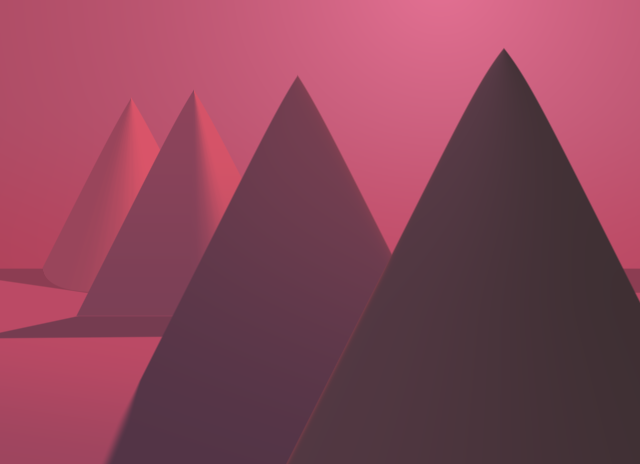
This background is drawn by a WebGL 2 fragment shader. Its source:

```glsl
#version 300 es
precision highp float;

#define CONE_SLOPE 0.503
#define TIP_ROUNDING 0.06
#define HORIZON 0.421
#define GLOW_CENTER vec2(0.95, 1.05)
#define GLOW_FALLOFF 1.7
#define SKY_COLOR vec3(0.64, 0.27, 0.36)
#define GLOW_COLOR vec3(0.25, 0.17, 0.215)
#define FLOOR_NEAR vec3(0.62, 0.27, 0.37)
#define FLOOR_FAR vec3(0.735, 0.29, 0.395)
#define LIT_COLOR vec3(0.85, 0.33, 0.41)
#define STREAKS 0.10

uniform vec2 u_resolution;
out vec4 fragColor;

float slopeHash(float i) {
    return fract(sin(i * 127.1) * 437.58) * 2.0 - 1.0;
}

// One-dimensional gradient noise
float gradientNoise(float x) {
    float i = floor(x), f = x - i;
    float blend = f * f * f * (f * (f * 6.0 - 15.0) + 10.0);
    return mix(slopeHash(i) * f, slopeHash(i + 1.0) * (f - 1.0), blend);
}

// Coverage of the half plane where d is positive
float cover(float d, float blur) {
    return smoothstep(-blur, blur, d);
}

// Half width of a cone with a gently swollen tip
float halfWidth(float drop, float bulge) {
    return CONE_SLOPE * drop + bulge * (1.0 - exp(-drop / TIP_ROUNDING));
}

// Position across a cone, -1 at its left side and 1 at its right
float across(float dx, float w) {
    return clamp(dx / max(w, 0.001), -1.0, 1.0);
}

vec3 sky(vec2 p) {
    float glow = exp(-GLOW_FALLOFF * pow(distance(p, GLOW_CENTER), 1.2));
    float haze = smoothstep(0.8, 0.4, p.y);
    return SKY_COLOR + GLOW_COLOR * glow + vec3(0.02, -0.03, -0.03) * haze;
}

vec3 ground(vec2 p, float px) {
    vec3 col = mix(FLOOR_NEAR, FLOOR_FAR, smoothstep(0.0, 0.33, p.y + 0.15 * p.x));
    // Shadow of the farthest cone
    float farShadow = cover(p.y - max(0.396 - 0.145 * p.x, 0.369), px);
    col = mix(col, vec3(0.55, 0.24, 0.32), farShadow);
    // Shadow of the second cone
    float top = min(0.283 + 0.212 * p.x, 0.319);
    float nearShadow = cover(top - p.y, px) * cover(p.y - 0.271 - 0.009 * p.x, px);
    return mix(col, vec3(0.46, 0.235, 0.315), nearShadow);
}

void main() {
    vec2 p = gl_FragCoord.xy / u_resolution.y;
    float px = 1.0 / u_resolution.y;
    vec3 col = mix(sky(p), ground(p, px), cover(HORIZON - p.y, px));

    // Farthest cone, streaked and lit from the right, on a rounded base
    vec2 q = p - vec2(0.283, 0.789);
    float w = halfWidth(-q.y, 0.007);
    float a = across(q.x, w);
    float t = min(abs(q.x) / 0.19, 1.0);
    float base = HORIZON - 0.052 * sqrt(1.0 - t * t * t * t);
    float lit = smoothstep(-0.75, 0.4, a + STREAKS * gradientNoise(a * 14.0));
    lit *= mix(0.75, 1.0, smoothstep(0.37, 0.65, p.y));
    vec3 shade = mix(vec3(0.60, 0.27, 0.355), LIT_COLOR, lit);
    col = mix(col, shade, cover(w - abs(q.x), px) * cover(p.y - base, px));

    // Second cone, with a narrow lit flank
    q = p - vec2(0.4176, 0.806);
    w = halfWidth(-q.y, 0.008);
    a = across(q.x, w);
    lit = smoothstep(-0.05, 0.55, a + 0.5 * STREAKS * gradientNoise(a * 14.0));
    lit *= mix(0.7, 0.95, smoothstep(0.4, 0.7, p.y));
    shade = mix(vec3(0.485, 0.25, 0.335), vec3(0.55, 0.265, 0.355), smoothstep(0.3, 0.8, p.y));
    shade = mix(shade, LIT_COLOR, lit);
    col = mix(col, shade, cover(w - abs(q.x), px) * cover(p.y - 0.319, px));

    // Third cone, whose foot melts into its soft shadow
    q = p - vec2(0.6416, 0.837);
    w = halfWidth(-q.y, 0.009) - 0.1 * max(0.179 - p.y, 0.0);
    a = across(q.x, w);
    float blur = 1.3 * px + 0.012 * smoothstep(0.19, 0.08, p.y);
    shade = mix(vec3(0.325, 0.205, 0.275), vec3(0.455, 0.245, 0.315), smoothstep(-0.1, 0.85, p.y + 0.12 * a));
    float rim = exp(-max(w - q.x, 0.0) / 0.012);
    shade = mix(shade, vec3(0.58, 0.26, 0.32), 0.5 * rim);
    col = mix(col, shade, cover(w - abs(q.x), blur));

    // Nearest cone, almost in silhouette
    q = p - vec2(1.086, 0.896);
    w = halfWidth(-q.y, 0.018);
    a = across(q.x, w);
    shade = mix(vec3(0.32, 0.218, 0.258), vec3(0.245, 0.185, 0.2), smoothstep(-1.0, 1.0, a));
    shade += vec3(0.025, 0.012, 0.018) * smoothstep(0.3, 0.9, p.y);
    rim = exp(-max(w + q.x, 0.0) / 0.004) * mix(0.2, 0.6, smoothstep(0.5, 0.4, p.y));
    shade = mix(shade, vec3(0.60, 0.26, 0.30), rim);
    col = mix(col, shade, cover(w - abs(q.x), 1.3 * px));

    fragColor = vec4(col, 1.0);
}
```
